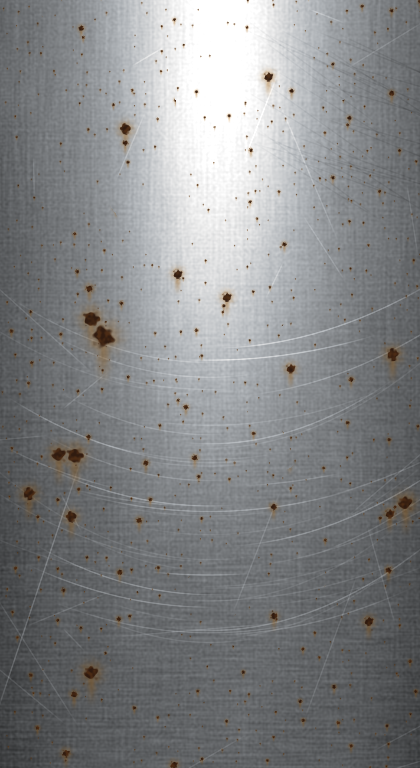
Write a WebGL 2 fragment shader that draws this texture.

```glsl
#version 300 es
precision highp float;
// Brushed steel sheet under a soft overhead light, with scratches and rust.
// Light is a sum of smooth lobes, the grain is stretched gradient noise,
// scratches are looped curves, and rust pits drip short stains downwards.
uniform vec2 u_resolution;
out vec4 fragColor;

const vec3 RUST_DARK = vec3(0.17, 0.09, 0.05);
const vec3 RUST_WARM = vec3(0.36, 0.20, 0.08);
const vec3 STAIN = vec3(0.60, 0.39, 0.13);

// Large pits: x and y as fractions of the canvas, radius in canvas heights
const vec3 PITS[16] = vec3[16](
  vec3(0.246, 0.562, 0.012), vec3(0.218, 0.585, 0.009),
  vec3(0.141, 0.408, 0.008), vec3(0.179, 0.407, 0.009),
  vec3(0.069, 0.357, 0.007), vec3(0.170, 0.327, 0.006),
  vec3(0.218, 0.124, 0.008), vec3(0.299, 0.832, 0.006),
  vec3(0.935, 0.538, 0.007), vec3(0.966, 0.345, 0.008),
  vec3(0.928, 0.331, 0.005), vec3(0.540, 0.613, 0.005),
  vec3(0.423, 0.643, 0.005), vec3(0.878, 0.191, 0.005),
  vec3(0.692, 0.520, 0.005), vec3(0.639, 0.900, 0.005));

vec2 hash2(vec2 p) {
  vec3 h = fract(p.xyx * vec3(0.1031, 0.1030, 0.0973));
  h += dot(h, h.yzx + 33.33);
  return fract((h.xx + h.yz) * h.zy);
}

float corner(vec2 cell, vec2 offset, vec2 f) {
  return dot(hash2(cell + offset) * 2.0 - 1.0, f - offset);
}

float gradientNoise(vec2 p) {
  vec2 i = floor(p), f = fract(p);
  vec2 u = f * f * f * (f * (f * 6.0 - 15.0) + 10.0);
  return mix(mix(corner(i, vec2(0, 0), f), corner(i, vec2(1, 0), f), u.x),
             mix(corner(i, vec2(0, 1), f), corner(i, vec2(1, 1), f), u.x), u.y);
}

float lobe(float d, float width) { return exp(-d * d / (width * width)); }

// Broad light: a bright column from the top over a domed, darkening sheet
float sheetLight(vec2 uv) {
  float dx = uv.x - 0.52;
  float base = mix(0.26, 0.41, uv.y) + 0.13 * (1.0 - 4.0 * dx * dx);
  float column = 0.42 * smoothstep(0.25, 0.9, uv.y) * lobe(dx, 0.21);
  float spread = 0.10 * smoothstep(0.1, 0.6, uv.y) * lobe(dx, 0.36);
  return base + column + spread;
}

float brushing(vec2 q, float height) {
  float upright = gradientNoise(q * vec2(250.0, 13.0));
  float level = gradientNoise(q * vec2(17.0, 270.0));
  float grain = gradientNoise(q * 235.0);
  float mottle = gradientNoise(q * vec2(10.0, 5.0) + 7.0);
  return mix(0.035, 0.065, height) * upright + mix(0.08, 0.025, height) * level
       + 0.065 * grain + 0.035 * mottle;
}

float hairline(float d, float px) { return 1.0 - smoothstep(0.2 * px, 1.2 * px, d); }

// Sagging arc y = level + bend * x * x, fading out from its middle
float arcScratch(vec2 p, float level, float bend, float mid, float reach, float px) {
  float slope = 2.0 * bend * p.x;
  float d = abs(p.y - level - bend * p.x * p.x) / sqrt(1.0 + slope * slope);
  return hairline(d, px) * (1.0 - smoothstep(0.4, 1.0, abs(p.x - mid) / reach));
}

float lineScratch(vec2 p, vec2 mid, float angle, float reach, float px) {
  vec2 dir = vec2(cos(angle), sin(angle)), d = p - mid;
  float along = abs(dot(d, dir)) / reach;
  return hairline(abs(d.x * dir.y - d.y * dir.x), px) * (1.0 - smoothstep(0.5, 1.0, along));
}

// Returns pit coverage in x and stain coverage in y
vec2 rustSpot(vec2 d, float r, float px) {
  float ragged = gradientNoise(d / r * 1.3 + r * 9000.0);
  float dist = length(d) + 0.75 * r * ragged;
  float soft = max(px, 0.2 * r);
  float pit = 1.0 - smoothstep(r - soft, r + soft, dist);
  float halo = 0.75 * lobe(dist, 1.55 * r);
  float drip = lobe(d.x + 0.3 * r * ragged, 0.65 * r + 0.3 * px)
             * smoothstep(-6.0 * r, -r, d.y) * (1.0 - smoothstep(-r, r, d.y));
  return vec2(pit, max(halo, 0.6 * drip));
}

// One jittered layer of pits; each stain stays inside its own cell
vec2 rustLayer(vec2 q, float size, float maxRadius, float density, float seed, float px) {
  vec2 g = q / size;
  g.y += hash2(vec2(floor(g.x), seed)).x;
  vec2 cell = floor(g), a = hash2(cell + seed), b = hash2(cell + seed + 51.0);
  float crowd = density * (1.0 + 1.6 * gradientNoise(q * 6.0 + seed));
  vec2 d = (fract(g) - vec2(mix(0.2, 0.8, a.x), mix(0.55, 0.88, a.y))) * size;
  float r = maxRadius * mix(0.4, 1.0, b.y * b.y);
  return rustSpot(d, r, px) * step(b.x, crowd);
}

void main() {
  vec2 uv = gl_FragCoord.xy / u_resolution;
  vec2 q = gl_FragCoord.xy / u_resolution.y;
  float aspect = u_resolution.x / u_resolution.y, px = 1.0 / u_resolution.y;
  vec2 p = vec2((uv.x - 0.5) * aspect, uv.y);
  float light = sheetLight(uv) + brushing(q, uv.y);

  // Arcs across the lower two thirds, then straight scuffs anywhere
  for (int i = 0; i < 46; i++) {
    vec2 a = hash2(vec2(i, 3)), b = hash2(vec2(i, 17)), c = hash2(vec2(i, 29));
    light += mix(0.04, 0.17, c.x * c.x) * arcScratch(p, mix(0.16, 0.56, a.x),
      mix(0.6, 1.7, a.y), mix(-0.24, 0.24, b.x), mix(0.06, 0.22, b.y), px);
  }
  for (int i = 0; i < 26; i++) {
    vec2 a = hash2(vec2(i, 61)), b = hash2(vec2(i, 83));
    vec2 mid = vec2((a.x - 0.5) * aspect, a.y);
    light += 0.07 * lineScratch(p, mid, 6.28 * b.x, mix(0.02, 0.12, b.y), px);
    vec2 corner = vec2(mix(0.12, 0.26, a.y), mix(0.76, 0.93, a.x));
    light -= 0.035 * lineScratch(p, corner, -0.25 - 0.4 * b.y, 0.11, px);
  }
  light += 0.13 * lineScratch(p, vec2(-0.225, 0.23), 1.25, 0.2, px);

  // Cool steel that warms to white in the highlight
  vec3 color = light * mix(vec3(0.975, 1.0, 1.025), vec3(1.0), smoothstep(0.65, 0.95, light));

  // Rust at three scattered scales, plus the large pits
  vec2 rust = rustLayer(q, 0.068, 0.0042, 0.30, 11.0, px);
  rust = max(rust, rustLayer(q, 0.031, 0.0021, 0.30, 37.0, px));
  rust = max(rust, 0.65 * rustLayer(q, 0.015, 0.0011, 0.25, 71.0, px));
  for (int i = 0; i < 16; i++) {
    vec2 d = (uv - PITS[i].xy) * vec2(aspect, 1.0);
    rust = max(rust, rustSpot(d, PITS[i].z, px));
  }
  float crust = smoothstep(-0.3, 0.4, gradientNoise(q * 190.0));
  color = mix(color, STAIN * mix(0.75, 1.15, light), 0.8 * rust.y);
  color = mix(color, mix(RUST_DARK, RUST_WARM, 0.6 * crust), 0.95 * rust.x);
  fragColor = vec4(clamp(color, 0.0, 1.0), 1.0);
}
```
